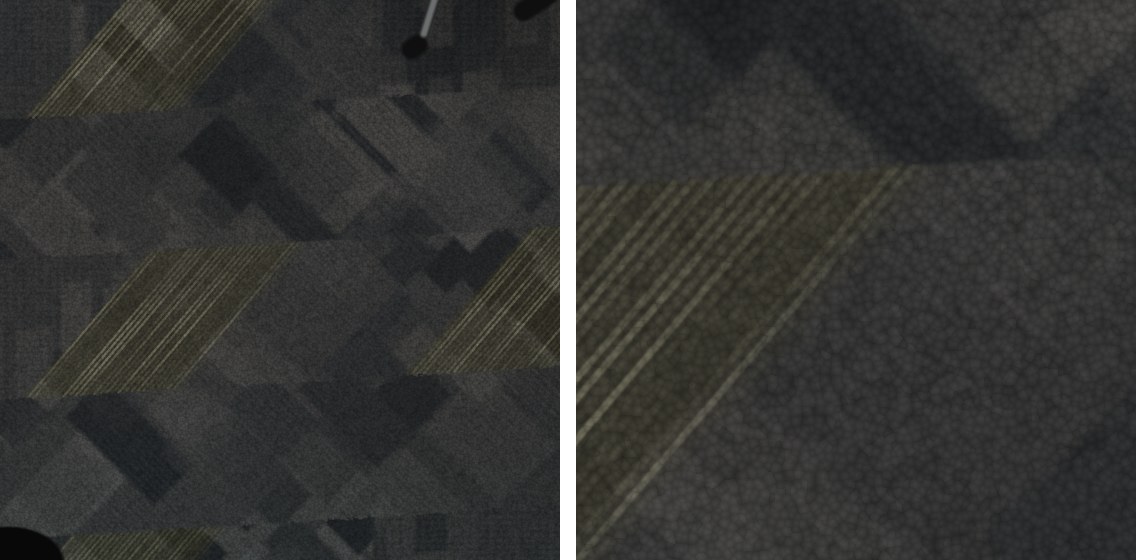
Left, the full canvas; right, a detail of the centre.
This texture is drawn by a three.js fragment shader. Its source:

```glsl
// Dark office carpet planks with soft slanted patches and beige pinstripe bands.
varying vec2 vUv;

float hash(vec2 p) {
  vec3 q = fract(vec3(p.xyx) * vec3(0.1031, 0.1030, 0.0973));
  q += dot(q, q.yzx + 33.33);
  return fract((q.x + q.y) * q.z);
}

// Cellular noise: x is the distance to the nearest tuft, y its random shade.
vec2 tufts(vec2 p) {
  vec2 cell = floor(p);
  vec2 best = vec2(9.0, 0.0);
  for (int j = -1; j <= 1; j++) {
    for (int i = -1; i <= 1; i++) {
      vec2 c = cell + vec2(float(i), float(j));
      vec2 seed = c + vec2(hash(c), hash(c + 71.3));
      float d = distance(p, seed);
      if (d < best.x) best = vec2(d, hash(c + 19.7));
    }
  }
  return best;
}

// Lays one random soft rectangle per grid cell over the given tone.
float addPatches(float tone, vec2 p, vec2 size, float seed) {
  vec2 g = p / size + seed * vec2(3.71, 5.37);
  vec2 cell = floor(g);
  float r = hash(cell + seed);
  vec2 halfSize = vec2(0.3) + 0.18 * vec2(r, hash(cell + 8.3));
  vec2 center = 0.5 + (0.5 - halfSize) * (2.0 * hash(cell + 4.1) - 1.0);
  vec2 d = (abs(fract(g) - center) - halfSize) * size;
  float mask = 1.0 - smoothstep(-0.007, 0.004, max(d.x, d.y));
  float shade = hash(cell + seed + 27.9) * 2.0 - 1.0;
  return mix(tone, shade * 0.062, mask * step(0.2, hash(cell + 51.0)));
}

// Colour of the plank row with the given index.
vec3 carpet(vec2 p, float row) {
  float h = p.y - 0.036 - 0.25 * row - 0.06 * p.x;
  float s = p.x - 0.9 * h;
  float odd = mod(row, 2.0);
  float start = row < 0.0 ? -0.1 : 0.04;
  float seed = row + 4.0;

  // Slanted patches, long along either diagonal
  vec2 q = vec2(p.x + p.y, p.y - p.x) * 0.707;
  float slanted = addPatches(0.0, q, vec2(0.25, 0.17), seed);
  slanted = addPatches(slanted, q, vec2(0.11, 0.24), seed + 11.0);
  slanted = addPatches(slanted, q + 0.06, vec2(0.19, 0.29), seed + 23.0) * 0.45 + slanted * 0.6;
  float ribFade = 0.5 + 0.5 * sin(p.x * 13.0 + seed * 2.0) * sin(p.y * 11.0 + seed);
  slanted += 0.009 * ribFade * (sin(q.x * 620.0) + 0.6 * sin(q.x * 371.0 + 1.0));

  // Upright bars at the plank ends
  vec2 barPos = vec2(p.x, h + 0.02);
  float upright = addPatches(0.0, barPos, vec2(0.15, 0.31), seed + 37.0);
  upright = addPatches(upright, barPos, vec2(0.075, 0.24), seed + 41.0) * 0.85;
  upright += 0.006 * (sin(p.y * 590.0) + sin(p.x * 410.0)) - 0.008;
  float farEnd = row == 1.0 ? 0.0 : smoothstep(0.66, 0.67, p.x);
  float ends = odd * max(1.0 - smoothstep(start, start + 0.01, s), farEnd);
  float tone = mix(slanted, upright, ends);

  float v = 0.192 + tone;
  vec3 col = v * mix(vec3(0.94, 1.0, 1.05), vec3(1.01, 1.0, 0.985), smoothstep(0.12, 0.22, v));

  // Beige pinstripes following the slant
  float u = mod(s - start, row == 1.0 ? 0.68 : 1.4);
  float band = odd * smoothstep(0.0, 0.006, u) * (1.0 - smoothstep(0.25, 0.3, u));
  float lane = s * 92.0;
  float strength = hash(vec2(floor(lane), seed));
  float thread = 1.0 - smoothstep(0.12, 0.42, abs(fract(lane) - 0.5));
  float wear = 0.7 + 0.3 * sin(h * 24.0 + strength * 6.0);
  vec3 olive = vec3(0.225, 0.22, 0.185) + tone * 0.7;
  vec3 striped = olive - 0.02 + vec3(0.19, 0.185, 0.155) * thread * strength * wear;
  return mix(col, striped, band);
}

float capsule(vec2 p, vec2 a, vec2 b) {
  vec2 ab = b - a;
  return length(p - a - ab * clamp(dot(p - a, ab) / dot(ab, ab), 0.0, 1.0));
}

void main() {
  vec2 p = vUv;
  vec2 pile = tufts(p * 210.0);

  // Planks with slightly ragged seams
  float r = (p.y - 0.036 - 0.06 * p.x) / 0.25 + 0.016 * (pile.y - 0.5);
  float seam = floor(r + 0.5);
  vec3 col = mix(carpet(p, seam - 1.0), carpet(p, seam), smoothstep(-0.012, 0.012, r - seam));

  // Pile grain and uneven room light
  float grain = 0.45 - pile.x + 0.55 * (pile.y - 0.5);
  grain += 0.35 * (tufts(p * 95.0 + 7.0).y - 0.5);
  col *= 1.0 + 0.3 * grain;
  col *= 1.0 + 0.06 * sin(p.x * 5.0 + 0.4) * sin(p.y * 6.0 + 0.5);
  col *= 1.0 - 0.3 * smoothstep(0.35, 0.0, distance(p, vec2(0.9, 1.02)));
  col *= mix(vec3(0.93, 0.98, 0.99), vec3(1.0), smoothstep(0.0, 0.4, p.y));

  // Chair leg, casters and a dark foot in the corner
  float leg = capsule(p, vec2(0.757, 0.94), vec2(0.785, 1.03));
  float caster = min(capsule(p, vec2(0.735, 0.912), vec2(0.746, 0.92)) - 0.017,
                     capsule(p, vec2(0.935, 0.98), vec2(0.98, 1.01)) - 0.017);
  col = mix(col, vec3(0.06), 1.0 - smoothstep(-0.004, 0.006, caster));
  vec3 metal = mix(vec3(0.42, 0.43, 0.43), vec3(0.16), smoothstep(0.002, 0.009, leg));
  col = mix(col, metal, 1.0 - smoothstep(0.007, 0.011, leg));
  float foot = length((p - vec2(0.015, -0.005)) / vec2(0.1, 0.065));
  col = mix(vec3(0.035, 0.03, 0.03), col, smoothstep(0.94, 1.04, foot));

  gl_FragColor = vec4(col, 1.0);
}
```
